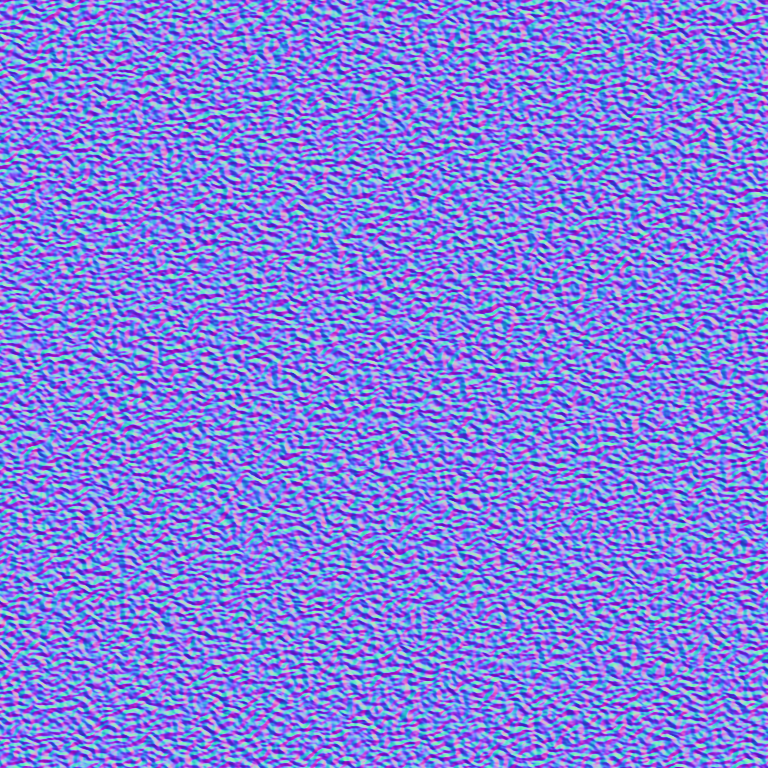
A three.js fragment shader for this texture map:

```glsl
varying vec2 vUv;

const vec2 GRAIN_CELLS = vec2(94.0, 147.0); // grains across and up
const float RELIEF = 0.0093;                // height of the creases
const float SAMPLE_STEP = 0.001;            // half width of the slope sample
const float BEND_CELLS = 40.0;              // bends that tilt the creases
const float BEND_AMOUNT = 0.0045;
const float TILT = 0.25;                    // turn of each layer, in radians
const vec3 LAYER_SCALE = vec3(0.75, 1.0, 1.35);
const vec3 LAYER_WEIGHT = vec3(0.42, 0.8, 0.4);

float hash(vec2 cell) {
  vec3 p = fract(cell.xyx * vec3(0.1031, 0.1030, 0.0973));
  p += dot(p, p.yzx + 33.33);
  return fract((p.x + p.y) * p.z);
}

// Slope of a random unit gradient at a lattice corner
float corner(vec2 cell, vec2 offset) {
  float angle = 6.28318 * hash(cell);
  return dot(vec2(cos(angle), sin(angle)), offset);
}

float gradientNoise(vec2 p) {
  vec2 cell = floor(p);
  vec2 f = p - cell;
  vec2 fade = f * f * f * (f * (f * 6.0 - 15.0) + 10.0);
  vec2 e = vec2(1.0, 0.0);
  float low = mix(corner(cell, f), corner(cell + e.xy, f - e.xy), fade.x);
  float high = mix(corner(cell + e.yx, f - e.yx), corner(cell + e.xx, f - e.xx), fade.x);
  return mix(low, high, fade.y);
}

vec2 rotate(vec2 p, float angle) {
  float c = cos(angle);
  float s = sin(angle);
  return vec2(c * p.x - s * p.y, s * p.x + c * p.y);
}

// Crease height: stretched noise layers, tilted alternately
float creaseHeight(vec2 p) {
  p.y += BEND_AMOUNT * gradientNoise(p * BEND_CELLS + 61.7);
  float height = 0.0;
  float tilt = TILT;
  for (int i = 0; i < 3; i++) {
    vec2 q = rotate(p, tilt) * GRAIN_CELLS * LAYER_SCALE[i];
    height += LAYER_WEIGHT[i] * gradientNoise(q + 173.3 + 37.1 * float(i));
    tilt *= -0.8;
  }
  return RELIEF * height;
}

void main() {
  // Central differences give the slope of the surface
  vec2 e = vec2(SAMPLE_STEP, 0.0);
  vec2 slope = vec2(
    creaseHeight(vUv + e.xy) - creaseHeight(vUv - e.xy),
    creaseHeight(vUv + e.yx) - creaseHeight(vUv - e.yx)
  ) / (2.0 * SAMPLE_STEP);

  // Pack the unit normal into colour
  vec3 normal = normalize(vec3(-slope, 1.0));
  gl_FragColor = vec4(normal * 0.5 + 0.5, 1.0);
}
```
